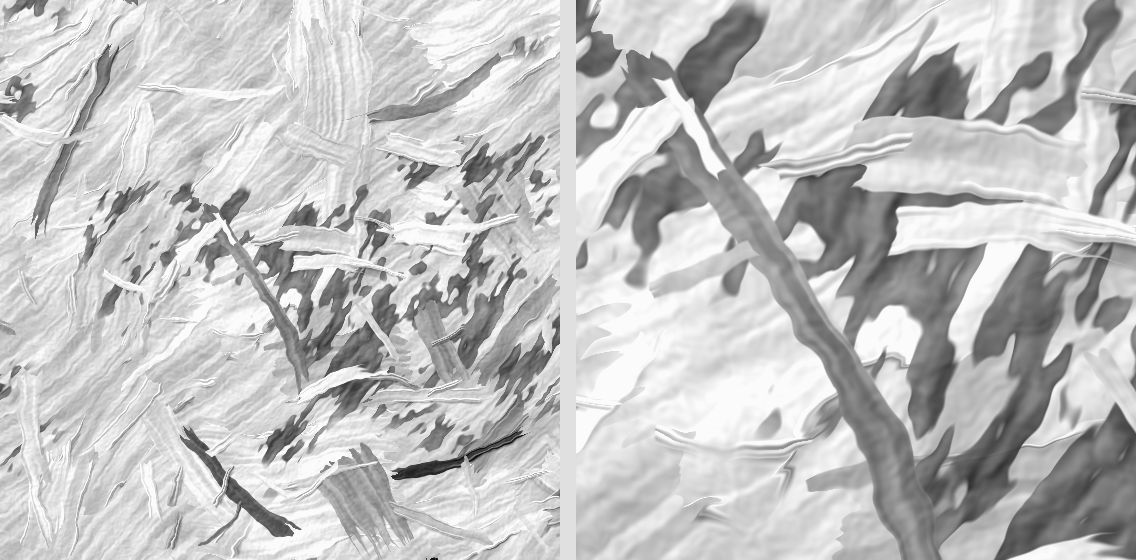
Left, the full canvas; right, a detail of the centre.
Give the GLSL for this texture, as a WebGL 1 fragment shader.

```glsl
precision highp float;
// Thick grey oil paint: layers of bent, bristled brush strokes, dark scumbled
// patches, knife marks and flecks, scattered over jittered grids. The broken
// rims of the strokes and the rough surface are lit from the upper left.
uniform vec2 u_resolution;

const float WHITE_PAINT = 0.94;
const float GREY_PAINT = 0.43;
const float DARK_PAINT = 0.19;
const float MAIN_ANGLE = 0.75;      // radians, rising to the right
const float ANGLE_SWING = 0.7;
const float ANGLE_JITTER = 0.9;
const float CROSS_ANGLE = 1.4;      // turn of the strokes that cut across
const float BEND = 0.5;
const float EDGE_SOFTNESS = 0.001;
const float RIM_WIDTH = 0.006;
const float RIM_CONTRAST = 0.22;
const float SHADOW_WIDTH = 0.005;
const float SHADOW_DEPTH = 0.4;
const float BRISTLE_CONTRAST = 0.2;
const float SURFACE_RELIEF = 0.3;
const float RELIEF_STEP = 0.0022;
const vec2 LIGHT = vec2(-0.6, 0.8);

float hash(vec2 p) {
  p = 17.0 * fract(p * 0.3183099 + vec2(0.71, 0.113));
  return fract(p.x * p.y * (p.x + p.y));
}

float noise(vec2 p) {
  vec2 i = floor(p), f = fract(p);
  f = f * f * (3.0 - 2.0 * f);
  return mix(mix(hash(i), hash(i + vec2(1.0, 0.0)), f.x),
             mix(hash(i + vec2(0.0, 1.0)), hash(i + 1.0), f.x), f.y);
}

// Two octaves of noise.
float mottle(vec2 p) {
  return 0.64 * noise(p) + 0.36 * noise(p * 2.7 + 17.3);
}

vec2 rotate(vec2 p, float c, float s) {
  return vec2(c * p.x + s * p.y, c * p.y - s * p.x);
}

// Crisp streaks along x, as left by the hairs of a brush.
float bristles(vec2 q) {
  float hairs = 0.55 * noise(q * vec2(8.0, 200.0)) + 0.45 * noise(q * vec2(11.0, 70.0));
  return smoothstep(0.15, 0.85, hairs);
}

// Lays one grid of strokes over the tone; the four nearest cells can reach p.
// size: half length and half width in cells; tones: lightest and darkest.
float layStrokes(float tone, vec2 p, float cells, vec2 size, float density,
                 vec2 tones, float seed) {
  vec2 home = floor(p * cells - 0.5);
  for (int k = 0; k < 4; k++) {
    float row = floor(float(k) * 0.5);
    vec2 cell = home + vec2(float(k) - 2.0 * row, row);
    vec2 id = cell + seed * 17.0;
    vec4 place = fract(hash(id) * vec4(1.0, 13.7, 57.1, 111.3));
    vec4 look = fract(hash(id + 51.3) * vec4(1.0, 17.9, 43.3, 97.7));
    vec2 center = (cell + 0.3 + 0.4 * place.xy) / cells;

    float angle = MAIN_ANGLE + ANGLE_JITTER * (place.z - 0.5)
                + ANGLE_SWING * sin(center.x * 5.0 + 2.0 * sin(center.y * 4.0))
                - CROSS_ANGLE * step(0.8, place.w);
    float c = cos(angle), s = sin(angle);
    vec2 q = rotate(p - center, c, s);
    q.y += BEND * (look.z - 0.5) * q.x * q.x * cells;
    vec2 halfSize = size / cells * vec2(mix(0.6, 1.0, look.w), mix(1.2, 0.5, place.y));
    vec2 outside = abs(q) - halfSize;

    if (look.x < density && max(outside.x, outside.y) < SHADOW_WIDTH) {
      vec2 grain = q + id * 0.37;
      float hair = bristles(grain);
      float patchy = noise(grain * vec2(19.0, 9.0));
      float side = outside.y + halfSize.y * (0.3 * patchy + 0.12 * hair);
      float end = outside.x + halfSize.x * (0.25 * hair + 0.25 * patchy);
      float mask = smoothstep(EDGE_SOFTNESS, -EDGE_SOFTNESS, max(side, end));

      // The brush runs dry toward one end and breaks into streaks.
      float travel = smoothstep(-0.7, 0.9, q.x / halfSize.x);
      mask *= smoothstep(0.0, 0.15, 0.6 * hair + 0.4 * patchy + 0.45 - place.x * travel);

      // The rim is a small ridge with an inner and an outer face, here and there.
      float facing = sign(q.y) * dot(vec2(-s, c), LIGHT);
      float raised = smoothstep(0.3, 0.65, patchy);
      float rim = clamp(side / RIM_WIDTH + 1.0, 0.0, 1.0);
      float shade = -facing * sin(6.2832 * rim) * RIM_CONTRAST * raised;

      float region = smoothstep(0.3, 0.75, noise(center * 2.6 + 8.0));
      float load = pow(0.6 * look.y + 0.4 * region, 2.1);
      float coat = mix(tones.x, tones.y, load) + BRISTLE_CONTRAST * (hair - 0.5);
      float shadow = smoothstep(SHADOW_WIDTH, 0.0, side) * smoothstep(0.0, -0.02, end)
                   * max(-facing, 0.0) * raised;
      tone = mix(tone * (1.0 - SHADOW_DEPTH * shadow), coat + shade, mask);
    }
  }
  return tone;
}

// Dark paint dragged thinly over the rough surface, broken into shreds.
float scumble(float tone, vec2 p) {
  vec2 q = rotate(p, 0.58, 0.81);
  float region = mottle(p * 3.6 + 21.0);
  float streak = noise(q * vec2(45.0, 150.0));
  float shreds = 0.72 * mottle(q * vec2(15.0, 38.0)) + 0.28 * streak;
  float broken = smoothstep(0.0, 0.06, shreds - 0.47 - 1.2 * max(0.64 - region, 0.0));
  return mix(tone, DARK_PAINT + 0.35 * streak, 0.92 * broken * smoothstep(0.48, 0.58, region));
}

void main() {
  vec2 p = gl_FragCoord.xy / u_resolution.y;
  vec2 wobble = vec2(noise(p * 27.0), noise(p * 27.0 + 70.0)) - 0.5;
  vec2 fray = vec2(noise(p * 90.0), noise(p * 90.0 + 30.0)) - 0.5;
  vec2 w = p + 0.009 * wobble + 0.004 * fray + 0.012 * sin(p.yx * vec2(13.0, 17.0));

  vec2 body = vec2(WHITE_PAINT, GREY_PAINT);
  float tone = 0.84 + BRISTLE_CONTRAST * (bristles(rotate(w, 0.73, 0.68)) - 0.5);
  tone = layStrokes(tone, w, 2.7, vec2(0.7, 0.36), 1.0, body, 1.0);
  tone = layStrokes(tone, w, 4.0, vec2(0.75, 0.26), 0.75, body, 2.0);
  tone = scumble(tone, w);
  tone = layStrokes(tone, w, 6.0, vec2(0.78, 0.16), 0.4, body, 3.0);
  tone = layStrokes(tone, w, 3.1, vec2(0.76, 0.055), 0.5, vec2(0.55, 0.14), 4.0);
  tone = layStrokes(tone, w, 4.4, vec2(0.76, 0.06), 0.3, vec2(0.97, 0.7), 5.0);
  tone = layStrokes(tone, w, 11.0, vec2(0.78, 0.09), 0.4, vec2(0.97, 0.3), 6.0);

  // Cloudy unevenness and the fine lit grain of the surface.
  tone += 0.14 * (mottle(p * 14.0) - 0.5);
  vec2 lit = w + RELIEF_STEP * LIGHT;
  tone += SURFACE_RELIEF * (mottle(w * 75.0) - mottle(lit * 75.0));
  gl_FragColor = vec4(vec3(clamp(tone, 0.06, 0.985)), 1.0);
}
```
